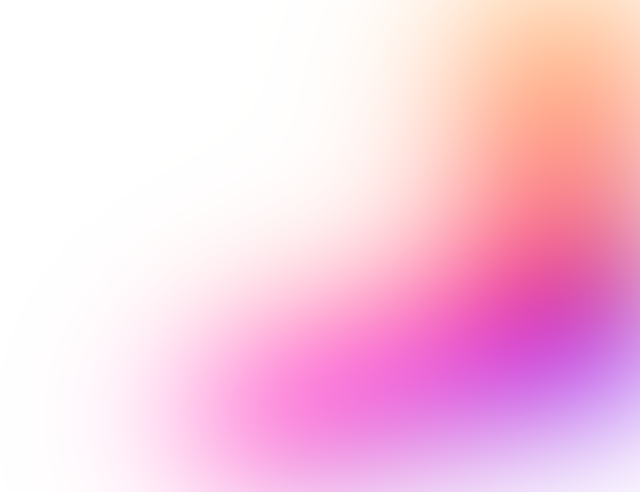
Reproduce this background procedurally as a Shadertoy shader.

```glsl
// A soft bent glow on white: a peach column on the right flows into a
// magenta band along the bottom, fading to violet in the lower right corner.
// Two blurred line segments give the density; smooth ramps give the tint.

const float STAGE_ASPECT = 1.3;

// Integral of the normal distribution, by a tanh approximation.
float gaussianStep(float x) {
    x = clamp(x, -5.0, 5.0);
    return 0.5 + 0.5 * tanh(0.7979 * (x + 0.0447 * x * x * x));
}

// Line segment from a to b, blurred by a Gaussian of width sigma.
float blurredSegment(vec2 p, vec2 a, vec2 b, float sigma) {
    float len = length(b - a);
    vec2 dir = (b - a) / len;
    vec2 rel = p - a;
    float along = dot(rel, dir);
    float across = (rel.x * dir.y - rel.y * dir.x) / sigma;
    float ends = gaussianStep(along / sigma) - gaussianStep((along - len) / sigma);
    return exp(-0.5 * across * across) * ends;
}

// Ramp that is zero below the origin, with a rounded knee.
float softRamp(float x, float knee) {
    return max(x, 0.0) + knee * log(1.0 + exp(-abs(x) / knee));
}

// Share of red, green and blue light that the glow removes from white.
vec3 absorption(vec2 uv) {
    float violet = min(0.95 * softRamp(uv.x - 0.32 - 0.88 * uv.y, 0.06), 0.53);
    float warmth = 0.2 + 2.28 * softRamp(uv.y - 0.26, 0.04) - 0.35 * (uv.x - 0.7);
    return vec3(violet, 1.0, max(warmth, 0.1));
}

void mainImage(out vec4 fragColor, in vec2 fragCoord) {
    vec2 uv = fragCoord / iResolution.xy;
    vec2 p = uv * vec2(STAGE_ASPECT, 1.0);

    // Bottom band and right column
    float band = blurredSegment(p, vec2(0.437, 0.132), vec2(1.322, 0.369), 0.165);
    float column = blurredSegment(p, vec2(1.127, 0.322), vec2(1.153, 0.915), 0.191);
    float density = 0.541 * band + 0.424 * column;

    // Tint the white ground
    vec3 color = vec3(1.0) - density * absorption(uv);
    fragColor = vec4(clamp(color, 0.0, 1.0), 1.0);
}
```
